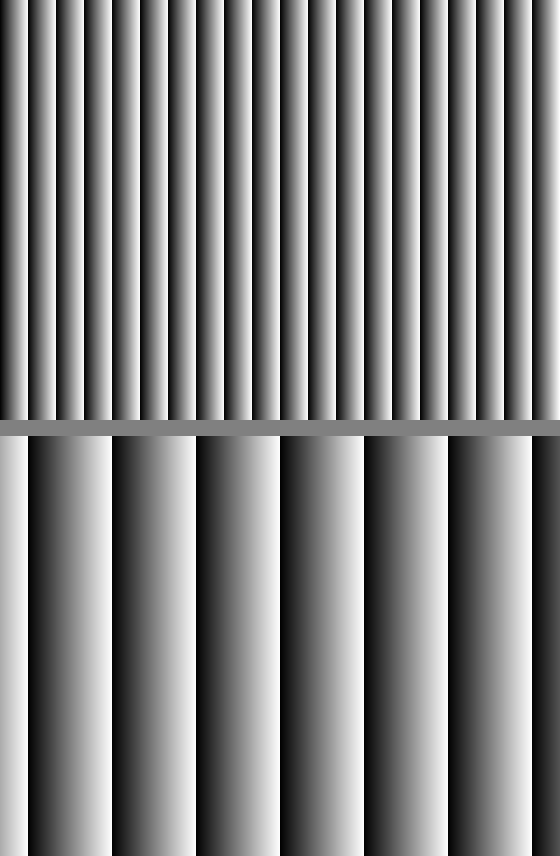
Top: the whole. Bottom: its middle third, enlarged.
Reproduce this pattern procedurally as a Shadertoy shader.

```glsl
const float STRIPE_COUNT = 20.0;
const vec3 SHADOW = vec3(0.0);
const vec3 HIGHLIGHT = vec3(1.0);

// Running integral of fract(x), continuous across every step
float rampIntegral(float x) {
    float f = fract(x);
    return 0.5 * (floor(x) + f * f);
}

// Sawtooth ramp averaged over a window, which smooths its hard edge
float smoothRamp(float x, float width) {
    return (rampIntegral(x + 0.5 * width) - rampIntegral(x - 0.5 * width)) / width;
}

void mainImage(out vec4 fragColor, in vec2 fragCoord) {
    // Whole number of vertical stripes across the canvas
    float stripe = fragCoord.x / iResolution.x * STRIPE_COUNT;
    float pixelWidth = STRIPE_COUNT / iResolution.x;

    // Each stripe rises evenly from shadow to highlight
    float shade = clamp(smoothRamp(stripe, pixelWidth), 0.0, 1.0);
    fragColor = vec4(mix(SHADOW, HIGHLIGHT, shade), 1.0);
}
```
